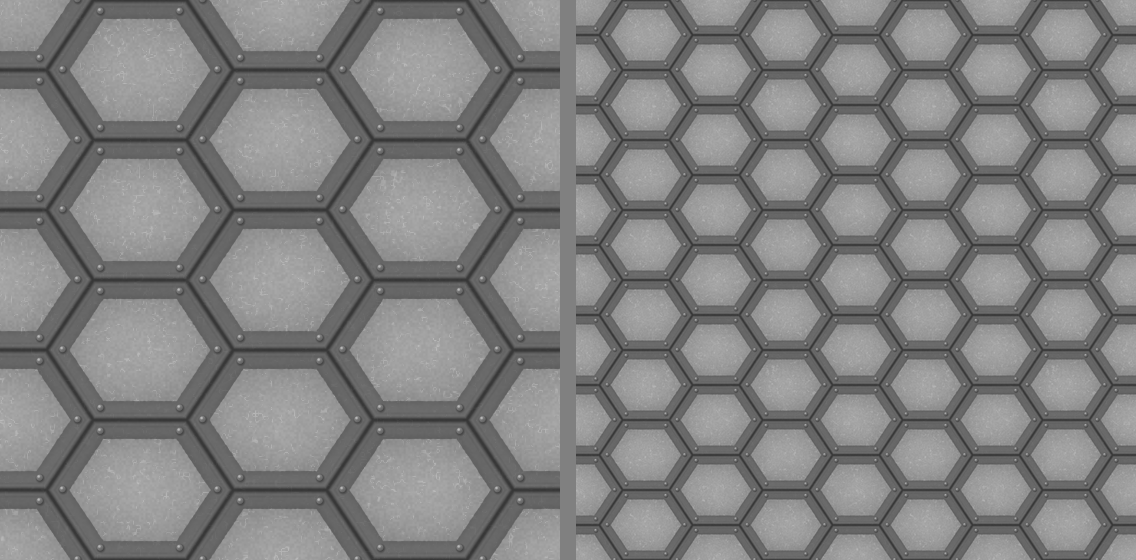
Left: one tile. Right: repeated 2 by 2.
A Shadertoy shader for this pattern:

```glsl
const vec2 PERIOD = vec2(0.5, 0.25);       // two staggered hexagons per period
const float HALF_WIDTH = 1.0 / 6.0;
const float HALF_HEIGHT = 0.125;
const vec2 SLANT = vec2(0.83205, 0.5547);  // normal of the sloping sides
const float SEAM = 0.0019;
const float BEVEL = 0.012;
const float LIP = 0.0075;
const float FRAME = 0.0338;
const float RIVET_RADIUS = 0.0066;
const vec2 RIVET_CORNER = vec2(0.0708, 0.1043);
const vec2 RIVET_SIDE = vec2(0.1383, 0.0);
const vec2 RIVET_SHIFT = vec2(0.0, 0.0013);
const vec2 LIGHT = vec2(-0.6, 0.8);
const vec2 PANEL_SIZE = vec2(0.125, 0.092);
const float SEAM_TONE = 0.22;
const float BEVEL_TONE = 0.34;
const float FRAME_TONE = 0.42;
const float PANEL_TONE = 0.64;
const float PANEL_FALLOFF = 0.08;
const float RIVET_TONE = 0.46;
const float GRAIN = 0.045;
const float FLECK = 0.075;

float hash(vec2 p) {
    uvec2 q = uvec2(p) * uvec2(1597334673u, 3812015801u);
    uint n = (q.x ^ q.y) * 1597334673u;
    n = (n ^ (n >> 15u)) * 2246822519u;
    return float((n ^ (n >> 13u)) >> 8u) / 16777216.0;
}

// Value noise that wraps over the unit square
float noise(vec2 uv, float cells) {
    vec2 p = uv * cells;
    vec2 i = floor(p);
    vec2 f = fract(p);
    f = f * f * (3.0 - 2.0 * f);
    vec2 a = mod(i, cells);
    vec2 b = mod(i + 1.0, cells);
    return mix(mix(hash(a), hash(vec2(b.x, a.y)), f.x),
               mix(hash(vec2(a.x, b.y)), hash(b), f.x), f.y);
}

// Distance from the hexagon outline, positive inside
float hexInside(vec2 p) {
    p = abs(p);
    return min(HALF_HEIGHT - p.y, HALF_WIDTH * SLANT.x - dot(p, SLANT));
}

vec2 repeatCentered(vec2 p) {
    return mod(p + 0.5 * PERIOD, PERIOD) - 0.5 * PERIOD;
}

// Vector from the closest rivet of the hexagon
vec2 rivetOffset(vec2 p) {
    p -= RIVET_SHIFT;
    vec2 side = vec2(p.x < 0.0 ? -1.0 : 1.0, p.y < 0.0 ? -1.0 : 1.0);
    vec2 corner = p - side * RIVET_CORNER;
    vec2 apex = p - side * RIVET_SIDE;
    return dot(corner, corner) < dot(apex, apex) ? corner : apex;
}

float frameTone(vec2 p, float d, float aa) {
    float tone = mix(BEVEL_TONE, FRAME_TONE, smoothstep(SEAM, BEVEL, d));
    tone -= 0.02 * smoothstep(-HALF_HEIGHT, HALF_HEIGHT, p.y);
    tone += 0.03 * (1.0 - smoothstep(0.0, 0.002 + aa, abs(d - LIP)));
    tone -= 0.02 * (1.0 - smoothstep(0.0, 0.0015 + aa, abs(d - BEVEL)));
    tone -= 0.025 * smoothstep(FRAME - 0.012, FRAME, d);
    return mix(SEAM_TONE, tone, smoothstep(SEAM - aa, SEAM + 0.002 + aa, d));
}

float addRivet(float tone, vec2 v, float aa) {
    vec2 t = v / RIVET_RADIUS;
    float r = length(v);
    float shadow = 1.0 - smoothstep(0.8, 1.5, length(t + 0.25 * LIGHT));
    tone = mix(tone, 0.25, 0.65 * shadow);
    float dome = RIVET_TONE + 0.1 * dot(t, LIGHT);
    dome += 0.22 * (1.0 - smoothstep(0.1, 0.55, length(t - 0.4 * LIGHT)));
    dome -= 0.12 * smoothstep(0.65, 1.0, length(t));
    return mix(tone, dome, 1.0 - smoothstep(-aa, aa, r - RIVET_RADIUS));
}

void mainImage(out vec4 fragColor, in vec2 fragCoord) {
    vec2 uv = fragCoord / iResolution.xy;
    float aa = 0.75 / iResolution.y;

    // Nearer of the two staggered hexagon grids
    vec2 p = repeatCentered(uv);
    vec2 other = repeatCentered(uv - 0.5 * PERIOD);
    if (hexInside(other) > hexInside(p)) p = other;
    float d = hexInside(p);

    // Fine grain, broken bright flecks and soft mottling
    float grain = noise(uv, 256.0) - 0.5;
    float ridge = 1.0 - smoothstep(0.0, 0.14, abs(noise(uv, 170.0) - 0.55));
    float fleck = ridge * smoothstep(0.55, 0.85, noise(uv + 0.37, 110.0));
    float mottle = noise(uv, 24.0) - 0.5;

    // Panel inside the riveted frame
    vec2 q = p / PANEL_SIZE;
    float panel = PANEL_TONE - PANEL_FALLOFF * dot(q, q);
    panel += GRAIN * grain + FLECK * fleck + 0.015 * mottle;
    float frame = frameTone(p, d, aa) + 0.3 * (GRAIN * grain + FLECK * fleck);
    float edge = d - FRAME + 0.001 * grain;
    float tone = mix(frame, panel, smoothstep(-aa, aa, edge));

    tone = addRivet(tone, rivetOffset(p), aa);
    fragColor = vec4(vec3(tone), 1.0);
}
```
